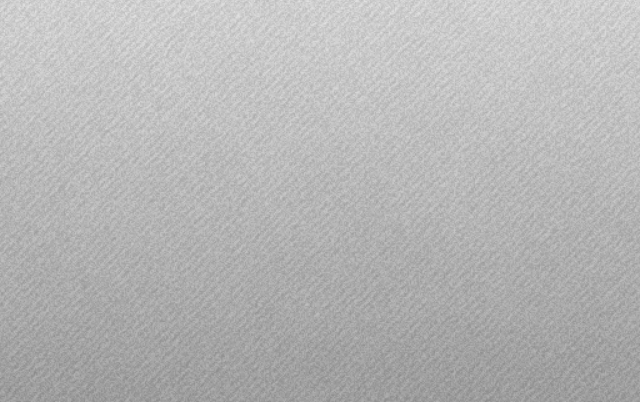
This texture is drawn by a Shadertoy shader. Its source:

```glsl
float hash(vec2 p) {
    vec3 q = fract(vec3(p.xyx) * 0.1031);
    q += dot(q, q.yzx + 33.33);
    return fract((q.x + q.y) * q.z);
}

float valueNoise(vec2 p) {
    vec2 cell = floor(p);
    vec2 f = fract(p);
    f = f * f * (3.0 - 2.0 * f);
    return mix(mix(hash(cell), hash(cell + vec2(1, 0)), f.x),
               mix(hash(cell + vec2(0, 1)), hash(cell + vec2(1, 1)), f.x), f.y);
}

void mainImage(out vec4 fragColor, in vec2 fragCoord) {
    vec2 p = fragCoord / iResolution.x;
    float height = fragCoord.y / iResolution.y;

    // Vertical light falloff with faint broad mottling
    float shade = mix(0.612, 0.812, height);
    shade += 0.012 * (valueNoise(p * 14.0 + 80.0) - 0.5);

    // Diagonal twill, 68 ribs across, broken into uneven lengths
    vec2 weave = p * 68.0;
    float wobble = valueNoise(weave * 1.3) - 0.5;
    float rib = sin(6.28318 * (weave.x - weave.y + 0.4 * wobble));
    float wear = 0.4 + 1.2 * valueNoise(weave * 1.5 + 37.0);
    shade += 0.018 * rib * wear;

    // Short fibres lying across and along the ribs
    vec2 along = vec2(p.x + p.y, p.x - p.y);
    shade += 0.03 * (valueNoise(along * vec2(150.0, 260.0) + 400.0) - 0.5);
    shade += 0.02 * (valueNoise(along * vec2(300.0, 110.0) + 700.0) - 0.5);

    // Crisp fine grain
    shade += 0.095 * (valueNoise(p * 512.0 + 0.5) - 0.5);

    fragColor = vec4(vec3(clamp(shade, 0.0, 1.0)), 1.0);
}
```
